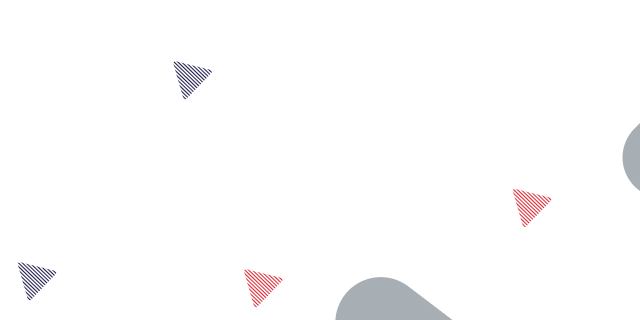
A WebGL 2 fragment shader for this background:

```glsl
#version 300 es
precision highp float;

uniform vec2 u_resolution;
out vec4 fragColor;

// Lengths are fractions of the canvas height
const vec3 PAPER = vec3(1.0);
const vec3 GRAY = vec3(0.655, 0.682, 0.706);
const vec3 NAVY = vec3(0.16, 0.15, 0.33);
const vec3 RED = vec3(0.87, 0.20, 0.24);

const float HALF_SIDE = 0.0552;
const float CORNER = 0.0065;
const vec2 APEX_DIR = vec2(-0.72, 0.694);
const float STRIPE_PERIOD = 0.0083;
const float STRIPE_DUTY = 0.42;
const float CAPSULE_LENGTH = 0.6;

const vec2 NAVY_POS[2] = vec2[2](vec2(0.594, 0.758), vec2(0.108, 0.130));
const vec2 RED_POS[2] = vec2[2](vec2(0.815, 0.108), vec2(1.655, 0.359));

// Antialiased coverage of a distance field
float coverage(float d, float px) {
    return clamp(0.5 - d / px, 0.0, 1.0);
}

// Capsule starting at a and running along a unit direction
float capsule(vec2 p, vec2 a, vec2 dir, float radius) {
    vec2 q = p - a;
    return length(q - dir * clamp(dot(q, dir), 0.0, CAPSULE_LENGTH)) - radius;
}

// Equilateral triangle with its apex along +y and rounded corners
float roundTriangle(vec2 p) {
    const float K = sqrt(3.0);
    p.x = abs(p.x) - HALF_SIDE;
    p.y += HALF_SIDE / K;
    if (p.x + K * p.y > 0.0) p = vec2(p.x - K * p.y, -K * p.x - p.y) * 0.5;
    p.x -= clamp(p.x, -2.0 * HALF_SIDE, 0.0);
    return -length(p) * sign(p.y) - CORNER;
}

// Integral of the stripe pattern, used to filter it over a pixel
float stripeSum(float x) {
    return floor(x) * STRIPE_DUTY + min(fract(x), STRIPE_DUTY);
}

float stripes(float x, float px) {
    float w = px / STRIPE_PERIOD;
    float t = x / STRIPE_PERIOD + 0.5 * STRIPE_DUTY;
    return (stripeSum(t + 0.5 * w) - stripeSum(t - 0.5 * w)) / w;
}

// Triangle hatched parallel to its axis of symmetry
float hatchedTriangle(vec2 p, float px) {
    vec2 q = vec2(dot(p, vec2(APEX_DIR.y, -APEX_DIR.x)), dot(p, APEX_DIR));
    return coverage(roundTriangle(q), px) * stripes(q.x, px);
}

void main() {
    float px = 1.0 / u_resolution.y;
    vec2 p = gl_FragCoord.xy * px;
    vec3 color = PAPER;

    // Large gray capsules leaving the canvas
    float lower = capsule(p, vec2(1.190, -0.008), vec2(0.796, -0.605), 0.142);
    float right = capsule(p, vec2(2.073, 0.508), vec2(0.707, 0.707), 0.1276);
    color = mix(color, GRAY, coverage(min(lower, right), px));

    // Small hatched triangles
    for (int i = 0; i < 2; i++) {
        color = mix(color, NAVY, hatchedTriangle(p - NAVY_POS[i], px));
        color = mix(color, RED, hatchedTriangle(p - RED_POS[i], px));
    }

    fragColor = vec4(color, 1.0);
}
```
